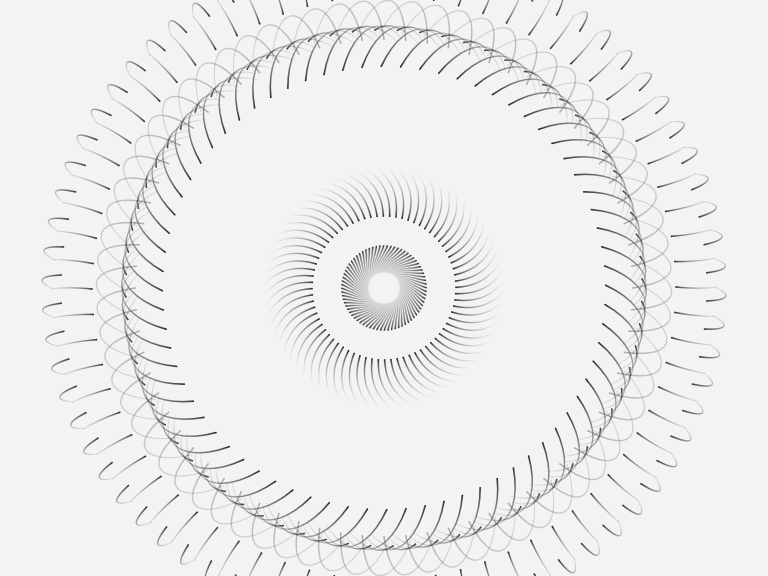
Write a WebGL 2 fragment shader that draws this pattern.

```glsl
#version 300 es
precision highp float;
// Concentric rings of fine ink trails on pale paper. Each ring repeats one
// curved trail 72 times about the centre; the trail is a quadratic curve in
// (radius, angle) space that fades from a dark head to a faint tail.

uniform vec2 u_resolution;
out vec4 outColor;

const float STEP = 6.2831853 / 72.0;   // angle between neighbouring trails

// Polar point (radius, angle in steps) to cartesian
vec2 fromPolar(vec2 q) {
    return q.x * vec2(cos(q.y * STEP), sin(q.y * STEP));
}

vec2 curve(vec2 head, vec2 bend, vec2 tail, float t) {
    return mix(mix(head, bend, t), mix(bend, tail, t), t);
}

// Strongest ink left at p by a single trail
float trail(vec2 p, vec2 head, vec2 bend, vec2 tail, vec2 fade) {
    const int SEGMENTS = 12;
    float pixel = 1.0 / u_resolution.y;
    float ink = 0.0;
    vec2 a = fromPolar(head);
    for (int i = 0; i < SEGMENTS; i++) {
        float t = float(i + 1) / float(SEGMENTS);
        vec2 b = fromPolar(curve(head, bend, tail, t));
        vec2 ab = b - a;
        float h = clamp(dot(p - a, ab) / dot(ab, ab), 0.0, 1.0);
        float along = (float(i) + h) / float(SEGMENTS);
        float halfWidth = mix(0.0014, 0.0009, along);
        float cover = clamp(0.5 + (halfWidth - distance(p, a + ab * h)) / pixel, 0.0, 1.0);
        ink = max(ink, cover * mix(fade.x, fade.y, sqrt(along)));
        a = b;
    }
    return ink;
}

// Paper left showing by a whole ring; polar holds radius and angle in steps
float ring(vec2 polar, vec2 head, vec2 bend, vec2 tail, vec2 fade) {
    float inner = min(head.x, min(bend.x, tail.x)) - 0.01;
    float outer = max(head.x, max(bend.x, tail.x)) + 0.01;
    if (polar.x < inner || polar.x > outer) return 1.0;

    float first = floor(min(head.y, min(bend.y, tail.y))) - 1.0;
    float last = ceil(max(head.y, max(bend.y, tail.y))) + 1.0;
    float paper = 1.0;
    for (float k = first; k <= last; k += 1.0) {
        vec2 p = fromPolar(vec2(polar.x, fract(polar.y) + k));
        paper *= 1.0 - trail(p, head, bend, tail, fade);
    }
    return paper;
}

void main() {
    vec2 p = (gl_FragCoord.xy - 0.5 * u_resolution) / u_resolution.y;
    vec2 polar = vec2(length(p), atan(p.y, p.x) / STEP);
    float paper = 1.0;

    // Central iris and the feathered ring around it
    paper *= ring(polar, vec2(0.073, 0.1), vec2(0.050, 1.2), vec2(0.028, 7.0), vec2(0.85, 0.13));
    paper *= ring(polar, vec2(0.125, 0.1), vec2(0.170, 0.3), vec2(0.205, 2.5), vec2(0.95, 0.02));

    // Braided band: slanted strokes, crossing hooks, pale outer loops
    paper *= ring(polar, vec2(0.385, 0.14), vec2(0.493, -1.4), vec2(0.434, -2.8), vec2(0.95, 0.08));
    paper *= ring(polar, vec2(0.448, 0.4), vec2(0.470, -0.4), vec2(0.425, -1.7), vec2(0.85, 0.05));
    paper *= ring(polar, vec2(0.432, 0.0), vec2(0.562, 0.5), vec2(0.442, 2.2), vec2(0.32, 0.13));

    // Outer fringe: straight shanks and the small hooks at their tips
    paper *= ring(polar, vec2(0.507, 0.04), vec2(0.538, -0.04), vec2(0.576, 0.02), vec2(0.95, 0.10));
    paper *= ring(polar, vec2(0.561, 0.54), vec2(0.620, 0.64), vec2(0.573, 1.04), vec2(0.90, 0.08));

    outColor = vec4(vec3(mix(0.08, 0.952, paper)), 1.0);
}
```
